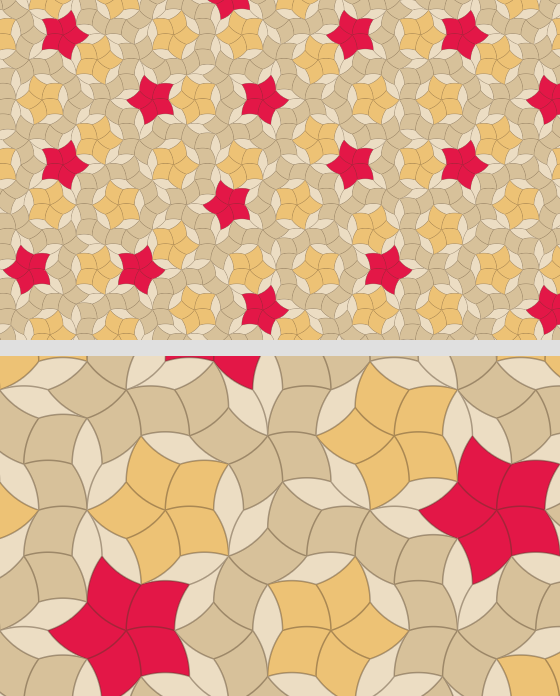
Top: the whole. Bottom: its middle third, enlarged.
A Shadertoy shader for this pattern:

```glsl
// Penrose rhombus tiling with bowed edges; five-rhomb stars are red or yellow.
#define EDGES_HIGH 21.1            // rhombus edges per canvas height
#define VIEW_CENTER vec2(6.3, 3.7) // part of the plane shown, in edges
#define BOW 0.08                   // rise of each edge, in edges
#define LINE_HALF 0.016            // half width of the outlines, in edges
#define LINE_STRENGTH 0.42
#define TAN vec3(0.843, 0.757, 0.604)
#define CREAM vec3(0.925, 0.867, 0.765)
#define YELLOW vec3(0.93, 0.76, 0.46)
#define RED vec3(0.89, 0.09, 0.28)
#define LINE_COLOR vec3(0.30, 0.22, 0.14)

vec2 axes[5];
float shift[5] = float[5](0.13, -0.27, 0.41, 0.08, -0.35); // must sum to zero

float cross2(vec2 a, vec2 b) { return a.x * b.y - a.y * b.x; }

// Signed distance to an edge bowed to its left; positive on the left
float bowedEdge(vec2 q, vec2 dir) {
    float t = clamp(dot(q, dir), 0.0, 1.0);
    return cross2(dir, q) - 4.0 * BOW * t * (1.0 - t);
}

// Signed distance to a rhombus spanned by u and v; positive inside
float bowedRhomb(vec2 q, vec2 u, vec2 v) {
    float turn = sign(cross2(u, v));
    float alongU = min(turn * bowedEdge(q, u), -turn * bowedEdge(q - v, u));
    float alongV = min(-turn * bowedEdge(q, v), turn * bowedEdge(q - u, v));
    return min(alongU, alongV);
}

// Colour of the star centred on a vertex, or tan if it is not a star.
// The conjugate position of the vertex tells how its neighbours lie.
vec3 starColor(vec2 conjugate, float level) {
    float side = level < 2.5 ? 1.0 : -1.0;
    float reach = -9.0;
    for (int i = 0; i < 5; i++) reach = max(reach, side * dot(conjugate, axes[i]));
    bool outerLevel = level < 1.5 || level > 3.5;
    if (outerLevel) return reach < 0.309 ? YELLOW : TAN;
    return reach < 0.191 ? RED : TAN;
}

vec3 thickColor(vec2 conjugate, float level, int j, int k) {
    vec3 lower = starColor(conjugate, level);
    vec2 opposite = conjugate + axes[(2 * j) % 5] + axes[(2 * k) % 5];
    return lower != TAN ? lower : starColor(opposite, level + 2.0);
}

void mainImage(out vec4 fragColor, in vec2 fragCoord) {
    float pixel = EDGES_HIGH / iResolution.y;
    vec2 p = (fragCoord - 0.5 * iResolution.xy) * pixel + VIEW_CENTER;

    // Five grid directions and the matching point in the pentagrid
    vec2 gridPoint = p;
    for (int i = 0; i < 5; i++) {
        float angle = 6.2831853 * float(i) / 5.0;
        axes[i] = vec2(cos(angle), sin(angle));
        gridPoint -= shift[i] * axes[i];
    }
    gridPoint /= 2.5;

    vec3 sum = vec3(0.0);
    float total = 0.0;
    float inside = -9.0;

    // Each crossing of two grid lines gives one rhombus
    for (int j = 0; j < 4; j++)
    for (int k = j + 1; k < 5; k++)
    for (int corner = 0; corner < 4; corner++) {
        vec2 u = axes[j], v = axes[k];
        float lineJ = floor(dot(gridPoint, u) + shift[j]) + float(corner % 2);
        float lineK = floor(dot(gridPoint, v) + shift[k]) + float(corner / 2);
        float a = lineJ - shift[j], b = lineK - shift[k];
        vec2 crossing = vec2(a * v.y - b * u.y, b * u.x - a * v.x) / cross2(u, v);

        vec2 vertex = vec2(0.0), conjugate = vec2(0.0);
        float level = 0.0;
        for (int i = 0; i < 5; i++) {
            float n = ceil(dot(crossing, axes[i]) + shift[i]);
            if (i == j) n = lineJ;
            if (i == k) n = lineK;
            vertex += n * axes[i];
            conjugate += (n - shift[i]) * axes[(2 * i) % 5];
            level += n;
        }

        float d = bowedRhomb(p - vertex, u, v);
        inside = max(inside, d);
        float cover = clamp(d / pixel + 0.5, 0.0, 1.0);
        if (cover > 0.0) {
            bool thick = k - j == 1 || k - j == 4;
            vec3 tile = CREAM;
            if (thick) tile = thickColor(conjugate, level, j, k);
            sum += cover * tile;
            total += cover;
        }
    }

    // Blend the tiles, then draw the fine outlines
    vec3 color = total > 0.0 ? sum / total : CREAM;
    float outline = clamp((LINE_HALF - abs(inside)) / pixel + 0.5, 0.0, 1.0);
    color = mix(color, LINE_COLOR, LINE_STRENGTH * outline);
    fragColor = vec4(color, 1.0);
}
```
